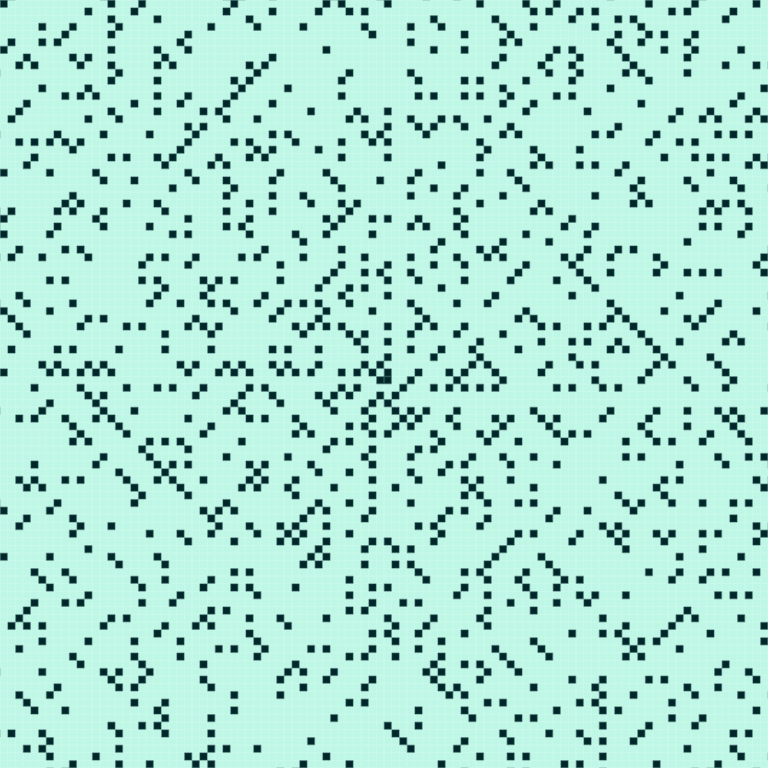
Give the GLSL for this pattern, as a three.js fragment shader.

```glsl
// Prime number spiral: dark square cells mark the primes on a pale mint grid.
varying vec2 vUv;

const float CELLS = 100.0;                // cells across the canvas
const vec2 SPIRAL_START = vec2(50.0, 49.0); // cell that holds the number 1
const float EDGE_WIDTH = 0.195;           // soft edge, in cells
const vec3 MINT = vec3(0.75, 0.97, 0.90);
const vec3 INK_CORE = vec3(0.00, 0.15, 0.16);
const vec3 INK_RIM = vec3(0.035, 0.21, 0.215);
const float SEAM_STRENGTH = 0.15;

// Number at an offset from the start; the path goes up first, then turns left.
float spiralNumber(vec2 offset) {
  vec2 p = vec2(offset.y, -offset.x);
  float ring = max(abs(p.x), abs(p.y));
  float side = 2.0 * ring;
  float last = (side + 1.0) * (side + 1.0);
  if (p.y == -ring) return last - (ring - p.x);
  if (p.x == -ring) return last - side - (p.y + ring);
  if (p.y == ring) return last - 2.0 * side - (p.x + ring);
  return last - 3.0 * side - (ring - p.y);
}

bool divides(float divisor, float n) {
  return mod(n + 0.5, divisor) < 1.0;
}

// 1 for a prime, 0 otherwise, by trial division with odd divisors.
float isPrime(float n) {
  if (n < 1.5) return 0.0;
  if (n < 3.5) return 1.0;
  if (divides(2.0, n)) return 0.0;
  for (int i = 1; i <= 51; i++) {
    float divisor = 2.0 * float(i) + 1.0;
    if (divisor * divisor > n + 0.5) break;
    if (divides(divisor, n)) return 0.0;
  }
  return 1.0;
}

float cellInk(vec2 cell) {
  return isPrime(spiralNumber(cell - SPIRAL_START));
}

// Blend weights between the nearest cells, changing only near their borders.
vec2 borderBlend(vec2 pos, float width) {
  return clamp((fract(pos - 0.5) - 0.5) / width + 0.5, 0.0, 1.0);
}

// Ink coverage blended over the four nearest cells.
float inkCoverage(vec2 pos, vec2 blend) {
  vec2 cell = floor(pos - 0.5);
  float lower = mix(cellInk(cell), cellInk(cell + vec2(1.0, 0.0)), blend.x);
  float upper = mix(cellInk(cell + vec2(0.0, 1.0)), cellInk(cell + 1.0), blend.x);
  return mix(lower, upper, blend.y);
}

// Faint light hairline where neighbouring cells meet.
float seam(vec2 blend) {
  vec2 s = 4.0 * blend * (1.0 - blend);
  return max(s.x, s.y);
}

// Ink is deepest in the middle of a cell and lifts slightly at the rim.
vec3 inkColor(vec2 pos) {
  vec2 d = abs(fract(pos) - 0.5);
  return mix(INK_CORE, INK_RIM, smoothstep(0.28, 0.40, max(d.x, d.y)));
}

void main() {
  vec2 pos = vUv * CELLS;
  vec2 blend = borderBlend(pos, EDGE_WIDTH);
  vec3 color = mix(MINT, inkColor(pos), inkCoverage(pos, blend));
  color = mix(color, vec3(1.0), SEAM_STRENGTH * seam(blend));
  gl_FragColor = vec4(color, 1.0);
}
```
